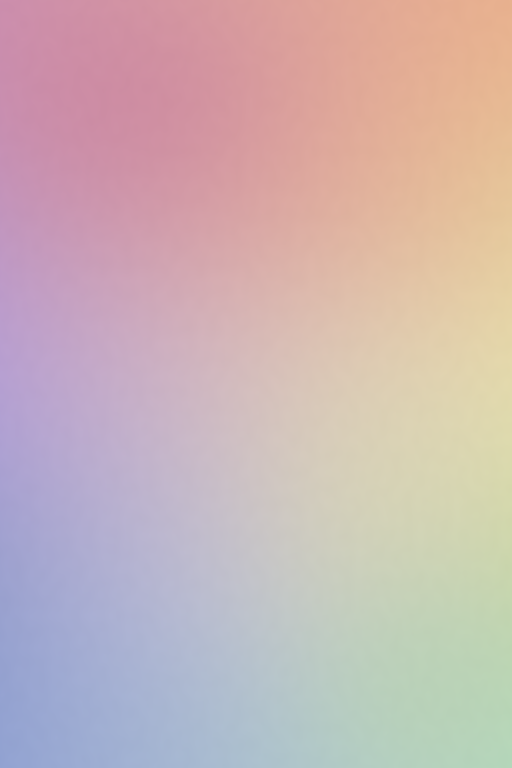
A WebGL 1 fragment shader for this background:

```glsl
precision highp float;

uniform vec2 u_resolution;

// Colour bands from top to bottom: left edge, centre, right edge
const vec3 TOP_LEFT = vec3(0.80, 0.565, 0.69);
const vec3 TOP_MID = vec3(0.865, 0.635, 0.61);
const vec3 TOP_RIGHT = vec3(0.91, 0.695, 0.56);

const vec3 UPPER_LEFT = vec3(0.76, 0.59, 0.75);
const vec3 UPPER_MID = vec3(0.86, 0.66, 0.635);
const vec3 UPPER_RIGHT = vec3(0.90, 0.77, 0.60);

const vec3 MIDDLE_LEFT = vec3(0.71, 0.625, 0.82);
const vec3 MIDDLE_MID = vec3(0.83, 0.735, 0.74);
const vec3 MIDDLE_RIGHT = vec3(0.89, 0.85, 0.67);

const vec3 LOWER_LEFT = vec3(0.61, 0.63, 0.81);
const vec3 LOWER_MID = vec3(0.755, 0.755, 0.80);
const vec3 LOWER_RIGHT = vec3(0.79, 0.84, 0.67);

const vec3 BOTTOM_LEFT = vec3(0.57, 0.635, 0.82);
const vec3 BOTTOM_MID = vec3(0.67, 0.75, 0.81);
const vec3 BOTTOM_RIGHT = vec3(0.70, 0.85, 0.74);

// Soft glows: centre and radius in canvas fractions
const vec3 ROSE = vec3(0.79, 0.51, 0.62);
const vec2 ROSE_CENTER = vec2(0.24, 0.87);
const vec2 ROSE_RADIUS = vec2(0.32, 0.16);
const float ROSE_STRENGTH = 0.55;

const vec3 CREAM = vec3(0.86, 0.85, 0.69);
const vec2 CREAM_CENTER = vec2(0.77, 0.36);
const vec2 CREAM_RADIUS = vec2(0.27, 0.19);
const float CREAM_STRENGTH = 0.42;

const vec3 SAGE = vec3(0.72, 0.82, 0.70);
const vec2 SAGE_CENTER = vec2(0.85, 0.10);
const vec2 SAGE_RADIUS = vec2(0.24, 0.16);
const float SAGE_STRENGTH = 0.6;

// Faint mottling, in cells across and up the canvas
const vec2 MOTTLE_CELLS = vec2(42.0, 48.0);
const float MOTTLE_STRENGTH = 0.008;

const float BAND_INTERVALS = 4.0;

// Quadratic curve through three colours at x = 0, 0.5 and 1
vec3 band(vec3 left, vec3 middle, vec3 right, float x) {
    return left * (1.0 - x) * (1.0 - 2.0 * x)
         + middle * 4.0 * x * (1.0 - x)
         + right * x * (2.0 * x - 1.0);
}

// Catmull-Rom kernel over a distance measured in bands
float bandWeight(float offset) {
    float d = min(abs(offset), 2.0);
    return d < 1.0
        ? (1.5 * d - 2.5) * d * d + 1.0
        : ((-0.5 * d + 2.5) * d - 4.0) * d + 2.0;
}

// Weighted colour in rgb, weight in a
vec4 weighted(vec3 color, float offset) {
    return vec4(color, 1.0) * bandWeight(offset);
}

vec3 colorField(vec2 uv) {
    float x = uv.x;
    float depth = (1.0 - uv.y) * BAND_INTERVALS;
    vec4 sum = weighted(band(TOP_LEFT, TOP_MID, TOP_RIGHT, x), depth)
             + weighted(band(UPPER_LEFT, UPPER_MID, UPPER_RIGHT, x), depth - 1.0)
             + weighted(band(MIDDLE_LEFT, MIDDLE_MID, MIDDLE_RIGHT, x), depth - 2.0)
             + weighted(band(LOWER_LEFT, LOWER_MID, LOWER_RIGHT, x), depth - 3.0)
             + weighted(band(BOTTOM_LEFT, BOTTOM_MID, BOTTOM_RIGHT, x), depth - 4.0);
    return sum.rgb / sum.a;
}

float softGlow(vec2 uv, vec2 center, vec2 radius) {
    vec2 d = (uv - center) / radius;
    return exp(-dot(d, d));
}

vec2 hashGradient(vec2 cell) {
    float angle = 6.2832 * fract(sin(dot(cell, vec2(127.1, 311.7))) * 43758.5);
    return vec2(cos(angle), sin(angle));
}

float gradientNoise(vec2 p) {
    vec2 i = floor(p);
    vec2 f = p - i;
    vec2 u = f * f * f * (f * (f * 6.0 - 15.0) + 10.0);
    vec2 e = vec2(1.0, 0.0);
    float low = mix(dot(hashGradient(i), f), dot(hashGradient(i + e), f - e), u.x);
    float high = mix(dot(hashGradient(i + e.yx), f - e.yx),
                     dot(hashGradient(i + 1.0), f - 1.0), u.x);
    return mix(low, high, u.y);
}

void main() {
    vec2 uv = gl_FragCoord.xy / u_resolution;
    vec3 color = colorField(uv);
    color = mix(color, ROSE, ROSE_STRENGTH * softGlow(uv, ROSE_CENTER, ROSE_RADIUS));
    color = mix(color, CREAM, CREAM_STRENGTH * softGlow(uv, CREAM_CENTER, CREAM_RADIUS));
    color = mix(color, SAGE, SAGE_STRENGTH * softGlow(uv, SAGE_CENTER, SAGE_RADIUS));
    color += MOTTLE_STRENGTH * gradientNoise(uv * MOTTLE_CELLS);
    gl_FragColor = vec4(color, 1.0);
}
```
